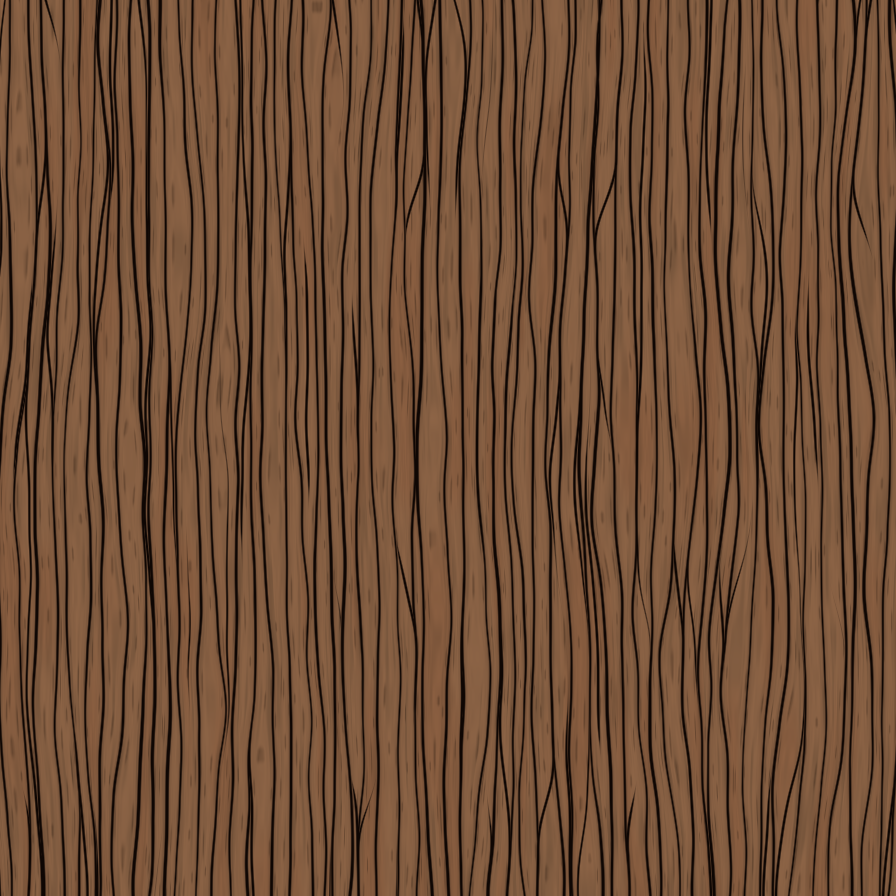
A WebGL 2 fragment shader for this texture:

```glsl
#version 300 es
precision highp float;

uniform vec2 u_resolution;
out vec4 fragColor;

// Palette
const vec3 LIGHT_WOOD = vec3(0.535, 0.380, 0.266);
const vec3 MID_WOOD   = vec3(0.440, 0.318, 0.222);
const vec3 WARM_WOOD  = vec3(0.520, 0.335, 0.220);
const vec3 SHADE      = vec3(0.310, 0.210, 0.145);
const vec3 FIBRE      = vec3(0.200, 0.130, 0.080);
const vec3 GROOVE     = vec3(0.055, 0.025, 0.012);

// Sizes, in canvas heights
const float SPACING      = 0.0180;
const float GROOVE_HALF  = 0.0017;
const float BRANCH_HALF  = 0.0014;
const float FIBRE_HALF   = 0.0005;
const float EDGE_SOFT    = 0.0016;
const float SHADE_REACH  = 0.0018;
const vec2  FIBRE_CELL   = vec2(0.0052, 0.060);

// Shape of the grooves, in spacings
const float JITTER      = 0.40;
const float SHARED_BEND = 1.10;
const float OWN_BEND    = 0.75;
const float KINK        = 0.28;

float hash(vec2 p) {
    vec3 q = fract(p.xyx * 0.1031);
    q += dot(q, q.yzx + 33.33);
    return fract((q.x + q.y) * q.z);
}

float noise(vec2 p) {
    vec2 cell = floor(p);
    vec2 f = p - cell;
    f = f * f * (3.0 - 2.0 * f);
    float low  = mix(hash(cell), hash(cell + vec2(1, 0)), f.x);
    float high = mix(hash(cell + vec2(0, 1)), hash(cell + vec2(1, 1)), f.x);
    return mix(low, high, f.y);
}

// Sideways displacement of one groove at height y, in spacings
float grooveBend(float id, float y) {
    float phase = hash(vec2(id, 91.0)) * 7.0;
    return (hash(vec2(id, 5.0)) - 0.5) * JITTER
         + (noise(vec2(id * 0.27, y * 4.0 + 20.0)) - 0.5) * SHARED_BEND
         + (noise(vec2(id + 200.0, y * 5.5 + phase)) - 0.5) * OWN_BEND
         + (noise(vec2(id + 400.0, y * 15.0 + phase)) - 0.5) * KINK;
}

// Antialiased stroke coverage, fading when thinner than its soft edge
float stroke(float dist, float halfWidth, float soft) {
    float fade = clamp(2.0 * halfWidth / soft, 0.0, 1.0);
    return clamp((halfWidth - dist) / soft + 0.5, 0.0, 1.0) * fade;
}

// Short tapered fibres, one per staggered cell
float fibres(vec2 p, float soft) {
    float ink = 0.0;
    float column = floor(p.x / FIBRE_CELL.x);
    for (int i = -1; i <= 1; i++) {
        float id = column + float(i);
        float row = p.y / FIBRE_CELL.y + hash(vec2(id, 63.0)) * 9.0;
        vec2 cell = vec2(id, floor(row) + 300.0);
        float along = abs(fract(row) - 0.5) * 2.0;
        float len = mix(0.25, 1.0, hash(cell + 11.0));
        float lean = (hash(cell + 47.0) - 0.5) * 0.5 * (fract(row) - 0.5);
        float center = (id + 0.2 + 0.6 * hash(cell) + lean) * FIBRE_CELL.x;
        float taper = 1.0 - smoothstep(len * 0.3, len, along);
        float present = step(0.45, hash(cell + 29.0));
        ink = max(ink, present * stroke(abs(p.x - center), FIBRE_HALF * taper, soft));
    }
    return ink;
}

void main() {
    vec2 p = gl_FragCoord.xy / u_resolution.y;
    float soft = max(EDGE_SOFT, 1.0 / u_resolution.y);

    // Grooves, the branches between them, and the flow they impose
    float first = floor(p.x / SPACING) - 2.0;
    float bend = grooveBend(first, p.y);
    float ink = 0.0, gap = 1.0, flow = 0.0, weightSum = 0.0;
    for (int i = 0; i < 5; i++) {
        float id = first + float(i);
        float nextBend = grooveBend(id + 1.0, p.y);
        float center = (id + 0.5 + bend) * SPACING;
        float nextCenter = (id + 1.5 + nextBend) * SPACING;

        float dist = abs(p.x - center);
        float pressure = mix(0.6, 1.15, noise(vec2(id + 600.0, p.y * 6.0)));
        float halfWidth = GROOVE_HALF * pressure * mix(0.65, 1.0, hash(vec2(id, 17.0)));
        ink = max(ink, stroke(dist, halfWidth, soft));
        gap = min(gap, max(dist - halfWidth, 0.0));

        float across = smoothstep(0.2, 0.8, noise(vec2(id + 800.0, p.y * 4.5)));
        float present = smoothstep(0.56, 0.78, noise(vec2(id + 900.0, p.y * 3.5 + 3.0)));
        float branchDist = abs(p.x - mix(center, nextCenter, across));
        ink = max(ink, stroke(branchDist, BRANCH_HALF * present, soft));

        float reach = dist / SPACING;
        float weight = exp(-2.0 * reach * reach);
        flow += weight * bend * SPACING;
        weightSum += weight;
        bend = nextBend;
    }
    vec2 grain = vec2(p.x - flow / weightSum, p.y);

    // Wood body: broad tint and fine stretched grain
    float streak = noise(grain * vec2(420.0, 14.0) + 40.0);
    float fine = noise(grain * vec2(800.0, 45.0) + 70.0);
    float warmth = smoothstep(0.5, 0.9, noise(grain * vec2(75.0, 6.0) + 10.0));
    vec3 color = mix(LIGHT_WOOD, MID_WOOD, smoothstep(0.45, 1.0, streak) * 0.65);
    color = mix(color, WARM_WOOD, warmth * 0.4);
    color *= 0.97 + 0.06 * fine;

    // Fibres, groove shading and grooves
    color = mix(color, FIBRE, fibres(grain, soft) * 0.7);
    color = mix(color, SHADE, exp(-gap / SHADE_REACH) * 0.45);
    color = mix(color, GROOVE, ink);
    fragColor = vec4(color, 1.0);
}
```
